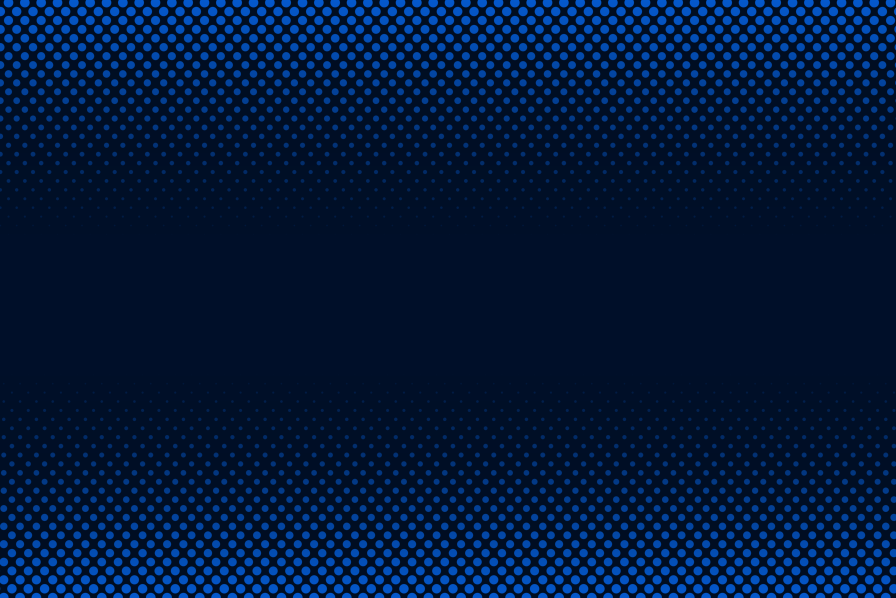
This background is drawn by a Shadertoy shader. Its source:

```glsl
// Lengths are fractions of the canvas width
const vec2 PITCH = vec2(0.01823, 0.01990);
const vec2 TOP_OFFSET = vec2(0.00950, 0.00300);
const vec2 BOTTOM_OFFSET = vec2(0.01330, 0.01040);
const float MAX_RADIUS = 0.0054;
const float RADIUS_CURVE = 0.70;
const float COLOR_CURVE = 0.80;

// Reach of each dotted band as a fraction of the canvas height
const float TOP_REACH = 0.405;
const float BOTTOM_REACH = 0.385;

const vec3 NAVY = vec3(0.0, 0.060, 0.160);
const vec3 EDGE_NAVY = vec3(0.0, 0.050, 0.125);
const vec3 BLUE = vec3(0.015, 0.345, 0.800);

// Distance to the nearest centre of one rectangular grid
float gridDistance(vec2 p) {
    return length((fract(p / PITCH + 0.5) - 0.5) * PITCH);
}

// Two interleaved grids give staggered rows
float staggeredDistance(vec2 p) {
    return min(gridDistance(p), gridDistance(p + 0.5 * PITCH));
}

// Dots that shrink and dim with the strength of the band
vec3 addDots(vec3 base, vec2 p, float strength, float pixel) {
    float radius = MAX_RADIUS * pow(strength, RADIUS_CURVE);
    float dist = staggeredDistance(p);
    float cover = 1.0 - smoothstep(radius - 0.7 * pixel, radius + 0.7 * pixel, dist);
    vec3 ink = mix(NAVY, BLUE, pow(strength, COLOR_CURVE));
    return mix(base, ink, cover * smoothstep(0.0, 0.08, strength));
}

void mainImage(out vec4 fragColor, in vec2 fragCoord) {
    float pixel = 1.0 / iResolution.x;
    vec2 fromBottom = fragCoord * pixel;
    vec2 fromTop = vec2(fromBottom.x, iResolution.y * pixel - fromBottom.y);
    float height = fragCoord.y / iResolution.y;

    // Band strengths: one at the edge, zero towards the middle
    float top = clamp(1.0 - (1.0 - height) / TOP_REACH, 0.0, 1.0);
    float bottom = clamp(1.0 - height / BOTTOM_REACH, 0.0, 1.0);

    vec3 color = mix(NAVY, EDGE_NAVY, max(top, bottom));
    color = addDots(color, fromTop - TOP_OFFSET, top, pixel);
    color = addDots(color, fromBottom - BOTTOM_OFFSET, bottom, pixel);
    fragColor = vec4(color, 1.0);
}
```
